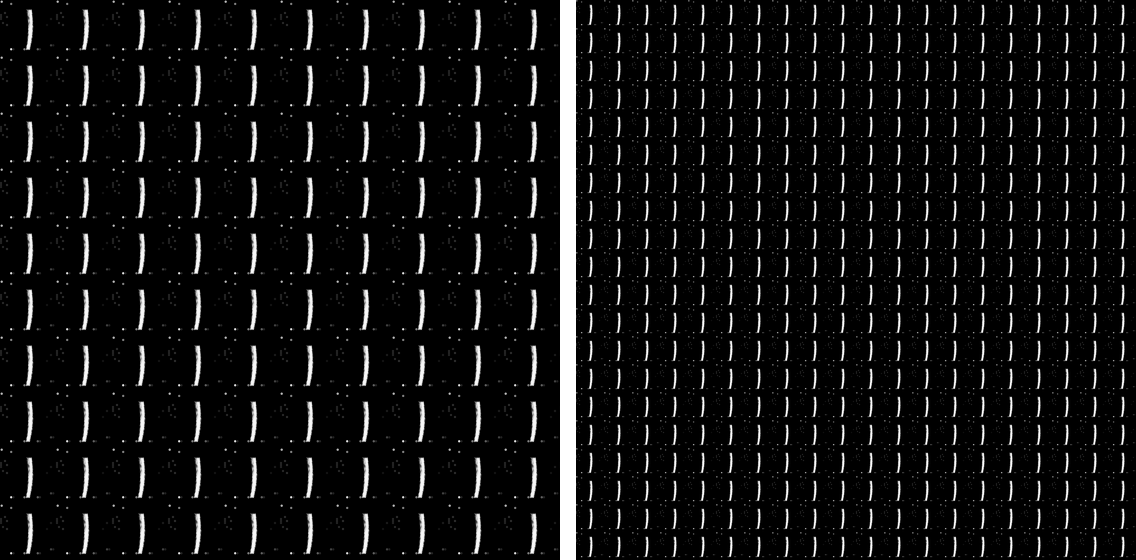
Left: one tile. Right: repeated 2 by 2.
A Shadertoy shader for this pattern:

```glsl
vec2 hash22(vec2 p) {
    vec3 q = fract(p.xyx * vec3(0.1031, 0.1030, 0.0973));
    q += dot(q, q.yzx + 33.33);
    return fract((q.xx + q.yz) * q.zy);
}

float cornerSlope(vec2 corner, vec2 offset) {
    return dot(hash22(corner) * 2.0 - 1.0, offset);
}

float gradientNoise(vec2 p) {
    vec2 i = floor(p), f = fract(p);
    vec2 u = f * f * f * (f * (f * 6.0 - 15.0) + 10.0);
    vec2 e = vec2(1.0, 0.0);
    return mix(mix(cornerSlope(i, f), cornerSlope(i + e, f - e), u.x),
               mix(cornerSlope(i + e.yx, f - e.yx), cornerSlope(i + 1.0, f - 1.0), u.x), u.y);
}

// Curved upright dash with a flat top and ragged edges
float dash(vec2 p, float soft) {
    float t = clamp((p.y - 0.113) / 0.712, 0.0, 1.0);
    float side = p.x - (0.497 + t * (0.169 - 0.146 * t));
    float halfWidth = mix(0.033, 0.044, t) + 0.012 * gradientNoise(p * 28.0);
    float d = max(abs(side) - halfWidth, abs(p.y - 0.469) - 0.356);
    float body = 1.0 - smoothstep(-soft, soft, d);

    // Grey wear on the upper left flank
    float flank = smoothstep(0.01, -0.03, side) * smoothstep(0.5, 0.75, t);
    float wear = flank * (0.4 + 0.8 * gradientNoise(p * 23.0 + 7.0));
    return body * (1.0 - clamp(wear, 0.0, 0.8));
}

// Soft dot that wraps around the cell borders
float speck(vec2 p, vec2 center, float soft) {
    vec2 d = p - center;
    d -= round(d);
    return 1.0 - smoothstep(0.007, 0.014 + soft, length(d));
}

float dust(vec2 p, float soft) {
    float light = 0.0;

    // Row of specks along the foot of the dash
    for (int i = 0; i < 4; i++) {
        float k = float(i);
        vec2 center = vec2(0.2 + 0.237 * k, 0.12 + 0.07 * step(2.5, k));
        float level = i == 0 ? 0.95 : 0.7 - 0.14 * k;
        light = max(light, level * speck(p, center, soft));
        light = max(light, 0.15 * speck(p, center + vec2(0.04, 0.0), soft));
    }

    // Brighter pair near the cell corner
    for (int i = 0; i < 2; i++) {
        float k = float(i);
        light = max(light, (0.8 - 0.25 * k) * speck(p, vec2(0.03 + 0.17 * k, 0.97 - 0.04 * k), soft));
    }

    // Faint scatter between columns, snapped to a fine grid
    for (int i = 0; i < 9; i++) {
        vec2 h = hash22(vec2(float(i) * 7.0 + 3.0, 19.0));
        vec2 center = (floor((vec2(0.83, 0.52) + h * vec2(0.3, 0.28)) * 28.0) + 0.5) / 28.0;
        light = max(light, mix(0.08, 0.2, h.x) * speck(p, center, soft));
    }
    return light;
}

void mainImage(out vec4 fragColor, in vec2 fragCoord) {
    vec2 cell = fract(fragCoord / iResolution.xy * 10.0);
    float soft = max(0.016, 10.0 / min(iResolution.x, iResolution.y));
    float light = max(dash(cell, soft), dust(cell, soft));
    fragColor = vec4(vec3(0.97 * light), 1.0);
}
```
